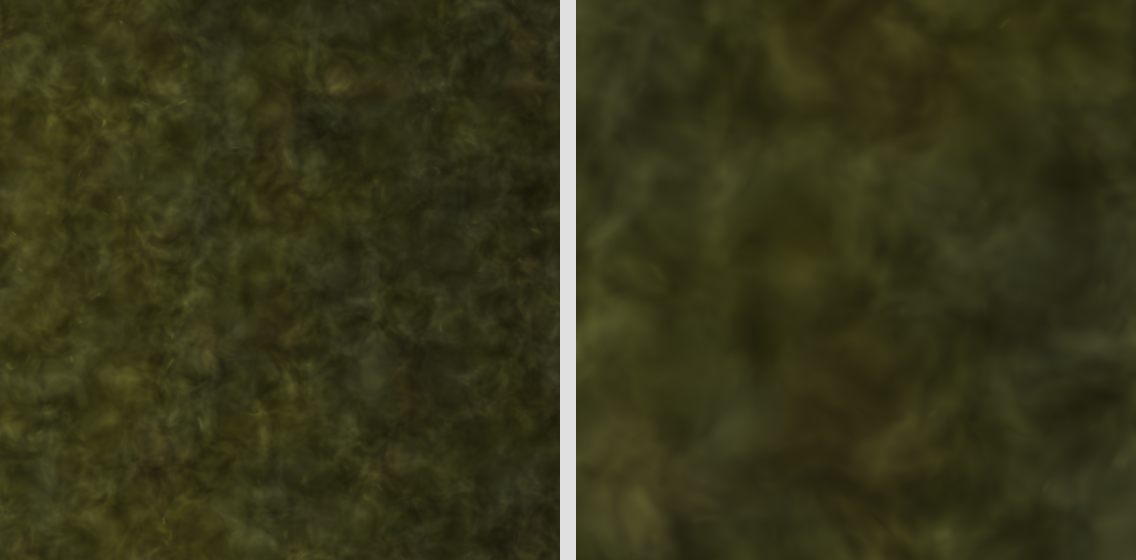
Left, the full canvas; right, a detail of the centre.
Reproduce this texture procedurally as a WebGL 2 fragment shader.

```glsl
#version 300 es
precision highp float;

#define OLIVE vec3(1.02, 0.99, 0.35)
#define GREY_GREEN vec3(0.98, 1.00, 0.55)
#define BROWN vec3(1.08, 0.94, 0.42)
#define LIGHT_TONE 0.232
#define DARK_TONE 0.172
#define PATCH_SCALE 5.0
#define CLUMP_SCALE 21.0
#define GRAIN_SCALE 44.0
#define STRAND_SCALE 30.0
#define CONTRAST 0.52

uniform vec2 u_resolution;
out vec4 fragColor;

float hash(vec2 p) {
    return fract(sin(dot(p, vec2(127.1, 311.7))) * 43758.55);
}

vec2 gradientAt(vec2 cell) {
    float angle = 6.2832 * hash(cell);
    return vec2(cos(angle), sin(angle));
}

// Gradient noise, roughly -0.7 to 0.7
float noise(vec2 p) {
    vec2 i = floor(p), f = p - i;
    vec2 u = f * f * f * (f * (f * 6.0 - 15.0) + 10.0);
    vec2 e = vec2(1.0, 0.0);
    float low = mix(dot(gradientAt(i), f),
                    dot(gradientAt(i + e.xy), f - e.xy), u.x);
    float high = mix(dot(gradientAt(i + e.yx), f - e.yx),
                     dot(gradientAt(i + e.xx), f - e.xx), u.x);
    return mix(low, high, u.y);
}

float fbm(vec2 p) {
    float sum = 0.0, amplitude = 1.0;
    for (int octave = 0; octave < 3; octave++) {
        sum += amplitude * noise(p);
        p = mat2(0.8, 0.6, -0.6, 0.8) * p * 2.0 + 17.3;
        amplitude *= 0.5;
    }
    return sum;
}

// Short, bent, soft-edged blades: a few bright, many faintly dark
float strands(vec2 p) {
    vec2 home = floor(p);
    float sum = 0.0;
    for (int y = -1; y <= 1; y++) {
        for (int x = -1; x <= 1; x++) {
            vec2 cell = home + vec2(x, y);
            vec2 jitter = vec2(hash(cell + 3.1), hash(cell + 7.7));
            vec2 q = p - cell - 0.2 - 0.6 * jitter;
            float angle = 3.1416 * hash(cell + 13.9);
            float c = cos(angle), s = sin(angle);
            q = mat2(c, -s, s, c) * q;
            q.y += 1.6 * (hash(cell + 21.3) - 0.5) * q.x * q.x;
            float halfLength = mix(0.15, 0.5, hash(cell + 31.7));
            float width = mix(0.07, 0.15, hash(cell + 43.3));
            float side = q.y / width;
            float taper = 1.0 - smoothstep(0.3, 1.0, abs(q.x) / halfLength);
            float pick = hash(cell + 57.1);
            float strength = mix(-0.25, 0.5, pick * pick * pick)
                           + 0.35 * step(0.98, pick);
            sum += strength * taper * exp(-side * side);
        }
    }
    return sum;
}

void main() {
    vec2 uv = gl_FragCoord.xy / min(u_resolution.x, u_resolution.y);
    vec2 across = gl_FragCoord.xy / u_resolution;

    // Warp the ground so that clumps curl
    vec2 bend = vec2(noise(uv * 16.0 + 4.2), noise(uv * 16.0 + 61.8));
    vec2 p = uv + 0.018 * bend;

    // Broad light and soft patches
    float blotch = fbm(uv * PATCH_SCALE + 9.4);
    float shadow = smoothstep(0.15, 0.85,
        across.x + 0.15 * (across.y - 0.5) + 0.25 * blotch);
    float tone = mix(LIGHT_TONE, DARK_TONE, shadow);

    // Clumps, grains and blades, sharper in some places than others
    float focus = smoothstep(-0.45, 0.35, noise(uv * 8.0 + 33.0));
    float clump = noise(p * CLUMP_SCALE + 2.7);
    float grain = noise(p * GRAIN_SCALE + 71.0);
    float fine = noise(p * GRAIN_SCALE * 2.1 + 15.0);
    float blades = strands(p * STRAND_SCALE)
                 + 0.6 * strands(p * STRAND_SCALE * 1.7 + 40.0);
    float detail = 0.75 * clump
                 + mix(0.5, 1.0, focus) * (0.75 * grain + 0.35 * fine + 0.9 * blades);
    float relief = CONTRAST * (detail + 0.5 * fbm(uv * 10.0 + 25.0));
    tone *= exp(relief);

    // Olive, grey-green and brown tints drift over the ground
    float greyness = 0.3 + 0.35 * shadow + 0.9 * noise(uv * 7.0 + 50.0)
                   + 0.5 * clump + 0.3 * relief;
    float brownness = smoothstep(0.05, 0.55, noise(p * 9.0 + 83.0));
    vec3 tint = mix(OLIVE, GREY_GREEN, clamp(greyness, 0.0, 1.0));
    tint = mix(tint, BROWN, 0.6 * brownness);

    fragColor = vec4(tone * tint, 1.0);
}
```
